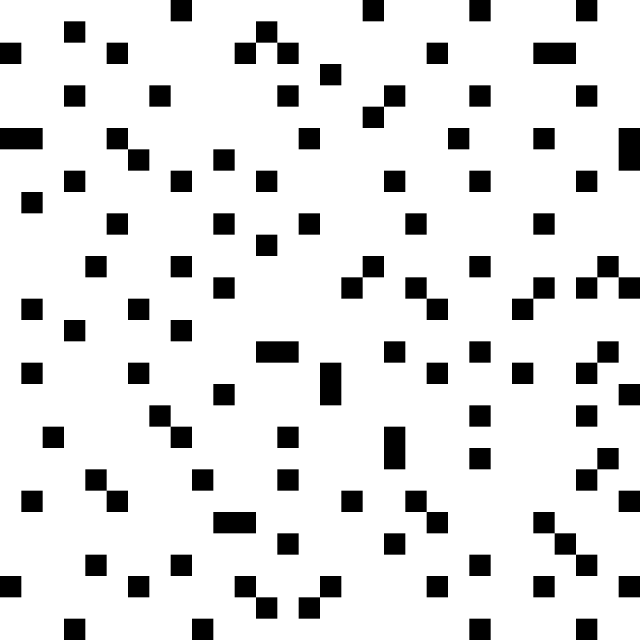
A WebGL 1 fragment shader for this pattern:

```glsl
precision highp float;
// Black square cells scattered evenly on a white 30 by 30 grid, some in touching pairs.

uniform vec2 u_resolution;

const float GRID = 30.0;

vec3 hash3(vec2 p) {
    vec3 q = fract(p.xyx * vec3(0.1031, 0.1030, 0.0973));
    q += dot(q, q.yxz + 33.33);
    return fract((q.xxy + q.yzz) * q.zyx);
}

// Step from a seed to its second cell: sideways, down or diagonal.
vec2 pairStep(float t) {
    if (t < 0.40) return vec2(1.0, 0.0);
    if (t < 0.47) return vec2(0.0, 1.0);
    return t < 0.78 ? vec2(1.0, 1.0) : vec2(-1.0, 1.0);
}

// 1 for a black cell, 0 for a white one; rows are counted from the top.
float ink(vec2 cell) {
    vec2 pitch = vec2(4.8, 1.92);
    float nearestRow = floor((cell.y - 0.2) / pitch.y + 0.5);
    float seed = 0.0, partner = 0.0, touching = 0.0;

    // Nearest jittered seed in each of the three closest staggered rows.
    for (int i = -1; i <= 1; i++) {
        float row = nearestRow + float(i);
        float start = 3.0 + 2.4 * mod(row, 2.0) - 2.2 * smoothstep(9.0, 12.0, row);
        float column = floor((cell.x - start) / pitch.x + 0.5);
        vec3 h = hash3(vec2(column, row) + 17.0);
        vec2 site = vec2(start, 0.2) + pitch * vec2(column, row);
        vec2 pos = floor(site + (h.xy - 0.5) * vec2(1.6, 1.2) + 0.5);

        vec2 offset = cell - pos;
        float reach = max(abs(offset.x), abs(offset.y));
        if (reach < 0.5) seed = 1.0;
        if (reach < 1.5) touching += 1.0;
        if (h.z < 0.32 && distance(offset, pairStep(h.z / 0.32)) < 0.5) partner = 1.0;
    }

    // A second cell is kept only where it touches no other seed.
    return max(seed, touching < 1.5 ? partner : 0.0);
}

void main() {
    vec2 uv = gl_FragCoord.xy / u_resolution;
    vec2 p = vec2(uv.x, 1.0 - uv.y) * GRID;

    // Blend the four closest cells over one pixel to smooth the edges.
    vec2 base = floor(p - 0.5);
    vec2 blend = clamp((p - base - 1.0) * u_resolution / GRID + 0.5, 0.0, 1.0);
    float upper = mix(ink(base), ink(base + vec2(1.0, 0.0)), blend.x);
    float lower = mix(ink(base + vec2(0.0, 1.0)), ink(base + 1.0), blend.x);

    gl_FragColor = vec4(vec3(1.0 - mix(upper, lower, blend.y)), 1.0);
}
```
